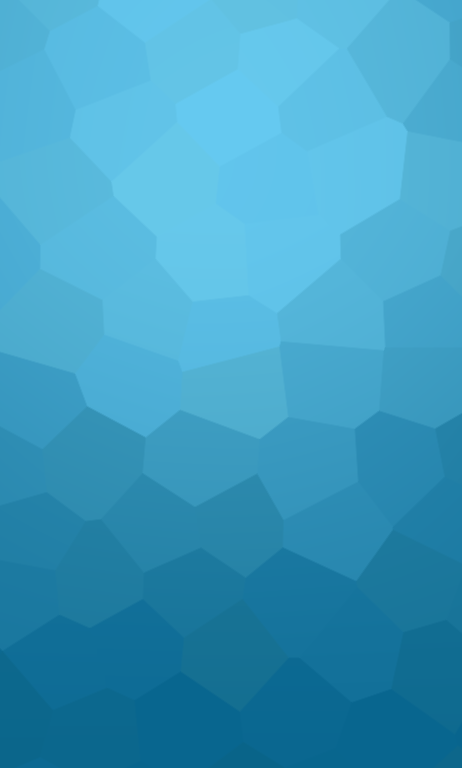
This background is drawn by a WebGL 2 fragment shader. Its source:

```glsl
#version 300 es
precision highp float;

#define COLUMNS 4.6
#define ROW_PITCH 0.68
#define JITTER vec2(0.46, 0.40)
#define TONE_VARIATION 0.09
#define TINT_VARIATION 0.035
#define FACET_GRADIENT 0.25
#define GLOW_CENTER vec2(0.47, 0.77)
#define SIDE_FALLOFF 0.95
#define DEEP_BLUE vec3(0.035, 0.395, 0.545)
#define LIGHT_BLUE vec3(0.400, 0.785, 0.925)

uniform vec2 u_resolution;
out vec4 fragColor;

vec2 hash22(vec2 p) {
    vec3 q = fract(p.xyx * vec3(0.1031, 0.1030, 0.0973));
    q += dot(q, q.yzx + 33.33);
    return fract((q.xx + q.yz) * q.zy);
}

// Staggered rows of seeds; a middle band slips by half a cell.
vec2 seedPosition(vec2 cell) {
    float slip = abs(cell.y - 7.0) < 1.5 ? 1.0 : 0.0;
    float stagger = 0.5 * mod(cell.y + slip, 2.0) - 0.05;
    vec2 jitter = (hash22(cell + 17.0) - 0.5) * JITTER;
    return vec2(cell.x + stagger, (cell.y + 0.55) * ROW_PITCH) + jitter;
}

// Vertical ramp with a soft glow in the upper middle.
float brightness(vec2 uv) {
    float ramp = smoothstep(0.0, GLOW_CENTER.y, uv.y);
    vec2 away = uv - GLOW_CENTER;
    float side = SIDE_FALLOFF * away.x * away.x * smoothstep(0.1, 0.5, uv.y);
    float top = 0.9 * pow(max(away.y, 0.0), 2.0);
    return ramp - side - top;
}

vec3 facetColor(vec2 cell, vec2 seed, vec2 p, vec2 extent) {
    vec2 variation = hash22(cell + 71.0) - 0.5;
    float tone = brightness(mix(seed, p, FACET_GRADIENT) / extent);
    tone = clamp(tone + variation.x * TONE_VARIATION, 0.0, 1.0);
    vec3 tint = variation.y * TINT_VARIATION * vec3(-0.2, 0.2, 1.0);
    return mix(DEEP_BLUE, LIGHT_BLUE, tone) + tint;
}

void main() {
    vec2 uv = gl_FragCoord.xy / u_resolution;
    vec2 extent = COLUMNS * vec2(1.0, u_resolution.y / u_resolution.x);
    vec2 p = uv * extent;
    vec2 home = floor(p / vec2(1.0, ROW_PITCH));

    // Find the two nearest seeds.
    vec2 nearCell = home, nextCell = home;
    vec2 nearSeed = p, nextSeed = p;
    float nearDist = 1e5, nextDist = 1e5;
    for (int j = -2; j <= 2; j++) {
        for (int i = -2; i <= 2; i++) {
            vec2 cell = home + vec2(i, j);
            vec2 seed = seedPosition(cell);
            float d = distance(p, seed);
            if (d < nearDist) {
                nextDist = nearDist;
                nextCell = nearCell;
                nextSeed = nearSeed;
                nearDist = d;
                nearCell = cell;
                nearSeed = seed;
            } else if (d < nextDist) {
                nextDist = d;
                nextCell = cell;
                nextSeed = seed;
            }
        }
    }

    // Blend across the shared border over about one pixel.
    vec2 axis = normalize(nextSeed - nearSeed);
    float border = dot(0.5 * (nearSeed + nextSeed) - p, axis);
    float pixel = COLUMNS / u_resolution.x;
    float own = 0.5 + 0.5 * smoothstep(0.0, pixel, border);
    vec3 nearColor = facetColor(nearCell, nearSeed, p, extent);
    vec3 nextColor = facetColor(nextCell, nextSeed, p, extent);
    fragColor = vec4(mix(nextColor, nearColor, own), 1.0);
}
```
